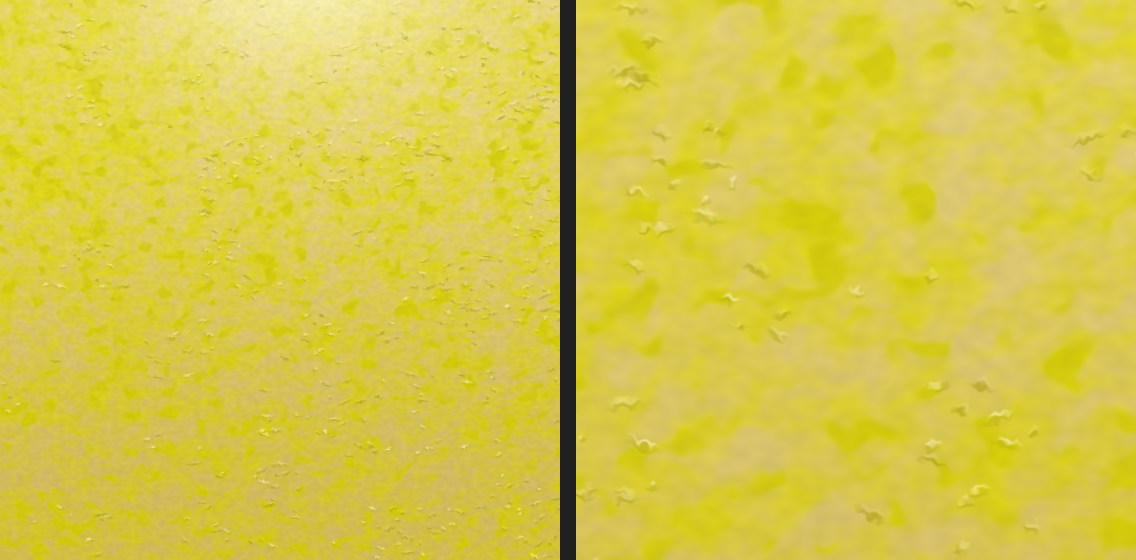
Left, the full canvas; right, a detail of the centre.
Write a Shadertoy shader that draws this texture.

```glsl
// Mottled yellow painted surface, lit from the top, with tiny glints and pits.

const vec3 OCHRE_LOW = vec3(0.815, 0.725, 0.365);
const vec3 CREAM_HIGH = vec3(0.895, 0.825, 0.470);
const vec3 YELLOW_LOW = vec3(0.830, 0.775, 0.150);
const vec3 YELLOW_HIGH = vec3(0.880, 0.845, 0.110);
const vec3 SPOT = vec3(0.815, 0.785, 0.020);
const vec3 GLOW = vec3(0.945, 0.895, 0.640);
const vec3 GLOW_CORE = vec3(0.985, 0.970, 0.760);
const vec3 GLINT = vec3(0.970, 0.930, 0.680);
const vec3 PIT = vec3(0.640, 0.590, 0.020);

const vec2 LAMP = vec2(0.54, 1.04);
const float MOTTLE = 1.40;        // contrast of the yellow blotches
const float YELLOW_SHARE = 0.47;  // mean amount of yellow
const float FLECK_CELLS = 48.0;
const float FLECK_CHANCE = 0.36;

// Integer hash: four random values in 0..1 per lattice cell
vec4 hash4(vec2 cell, uint seed) {
    uvec2 q = uvec2(ivec2(cell) + 4096);
    uvec4 h = uvec4(q.x, q.y, seed, q.x ^ (q.y << 8)) * 1664525u + 1013904223u;
    for (int i = 0; i < 2; i++) {
        h.x += h.y * h.w; h.y += h.z * h.x;
        h.z += h.x * h.y; h.w += h.y * h.z;
        h ^= h >> 16u;
    }
    return vec4(h >> 8u) / 16777216.0;
}

float cornerSlope(vec2 cell, vec2 offset, uint seed) {
    float angle = 6.2832 * hash4(cell, seed).x;
    return dot(vec2(cos(angle), sin(angle)), offset);
}

// Gradient noise, about -0.7 to 0.7
float noise(vec2 p, uint seed) {
    vec2 i = floor(p), f = fract(p);
    vec2 u = f * f * f * (f * (f * 6.0 - 15.0) + 10.0);
    vec2 e = vec2(1, 0);
    float low = mix(cornerSlope(i, f, seed), cornerSlope(i + e.xy, f - e.xy, seed), u.x);
    float high = mix(cornerSlope(i + e.yx, f - e.yx, seed), cornerSlope(i + 1.0, f - 1.0, seed), u.x);
    return mix(low, high, u.y);
}

mat2 rotation(float angle) {
    float c = cos(angle), s = sin(angle);
    return mat2(c, -s, s, c);
}

// Ragged soft chips: x is glint coverage, y is pit coverage
vec2 flecks(vec2 uv, float pixel) {
    vec2 home = floor(uv * FLECK_CELLS), cover = vec2(0);
    vec2 ragged = 0.0045 * vec2(noise(uv * 190.0, 14u), noise(uv * 190.0, 15u));
    for (int y = -1; y <= 1; y++)
    for (int x = -1; x <= 1; x++) {
        vec2 cell = home + vec2(x, y);
        vec4 place = hash4(cell, 11u), shape = hash4(cell, 12u);
        vec2 center = (cell + place.xy) / FLECK_CELLS;
        float clump = smoothstep(-0.1, 0.45, noise(center * 9.0, 13u) + 0.35 * (center.x - 0.4));
        float present = step(place.z, FLECK_CHANCE * clump * 2.0);
        vec2 d = rotation(mix(-0.5, 0.5, shape.x)) * (uv - center + ragged);
        float reach = mix(0.001, 0.009, shape.y * shape.y);
        float width = mix(0.0014, 0.0026, shape.z) + 0.5 * pixel;
        vec2 pitShift = vec2(0.005 * (shape.w - 0.5), 0.0032);
        float glint = length(d / vec2(reach + width, width));
        float pit = length((d + pitShift) / vec2(1.4 * reach + width, width));
        vec2 chip = 1.0 - smoothstep(vec2(0.1), vec2(1.3), vec2(glint, pit));
        vec2 strength = vec2(0.2 + 0.8 * place.w * place.w, 0.9 - 0.5 * place.w);
        cover = max(cover, present * strength * chip);
    }
    return cover;
}

void mainImage(out vec4 fragColor, in vec2 fragCoord) {
    vec2 uv = fragCoord / iResolution.xy;
    float pixel = 1.0 / iResolution.y;

    // Ragged coordinates, leaning upward to the right
    vec2 warp = vec2(noise(uv * 55.0, 1u), noise(uv * 55.0, 2u));
    vec2 p = rotation(0.12 * uv.x) * uv + 0.009 * warp;

    // Blotches from broad to fine, streakier at the right
    float rightSide = smoothstep(0.4, 1.0, uv.x);
    float blotch = 0.34 * noise(p * vec2(7, 9), 3u)
                 + 0.48 * noise(p * vec2(19, 25), 4u)
                 + 0.50 * noise(p * vec2(36, 50), 5u)
                 + 0.28 * noise(p * vec2(72, 100), 6u);
    vec2 leaning = rotation(0.22) * uv + 0.005 * warp;
    float streak = noise(leaning * vec2(26, 95), 7u) * mix(0.08, 0.28, rightSide);

    // Light falling from the lamp
    vec2 toLamp = (uv - LAMP) / vec2(0.38, 0.25);
    float glow = exp(-dot(toLamp, toLamp));
    float core = exp(-3.5 * dot(toLamp, toLamp));
    float leftTint = 0.26 * smoothstep(0.5, 0.0, uv.x) * smoothstep(0.2, 0.9, uv.y);

    // Pale ground under yellow pigment
    float height = smoothstep(0.0, 0.95, uv.y);
    vec3 ground = mix(OCHRE_LOW, CREAM_HIGH, height);
    vec3 pigment = mix(YELLOW_LOW, YELLOW_HIGH, height);
    float amount = YELLOW_SHARE + leftTint + MOTTLE * (blotch + streak) - 0.15 * glow;
    vec3 color = mix(ground, pigment, clamp(amount, -0.05, 1.05));

    // Small dense spots gathered on the yellow
    float spots = 0.8 * noise(p * vec2(34, 46), 8u) + 0.7 * blotch;
    color = mix(color, SPOT, 0.75 * smoothstep(0.14, 0.46, spots));

    color = mix(color, GLOW, 0.62 * glow);
    color = mix(color, GLOW_CORE, 0.6 * core);

    // Fine relief, pits and glints
    float relief = noise(uv * vec2(95, 130), 9u) + 0.6 * noise(uv * vec2(45, 60), 10u);
    color *= 1.0 + 0.036 * relief;
    vec2 fleck = flecks(uv, pixel) * (1.0 - 0.7 * core);
    color = mix(color, PIT, 0.6 * fleck.y);
    color = mix(color, GLINT, 0.8 * fleck.x);

    fragColor = vec4(clamp(color, 0.0, 1.0), 1.0);
}
```
